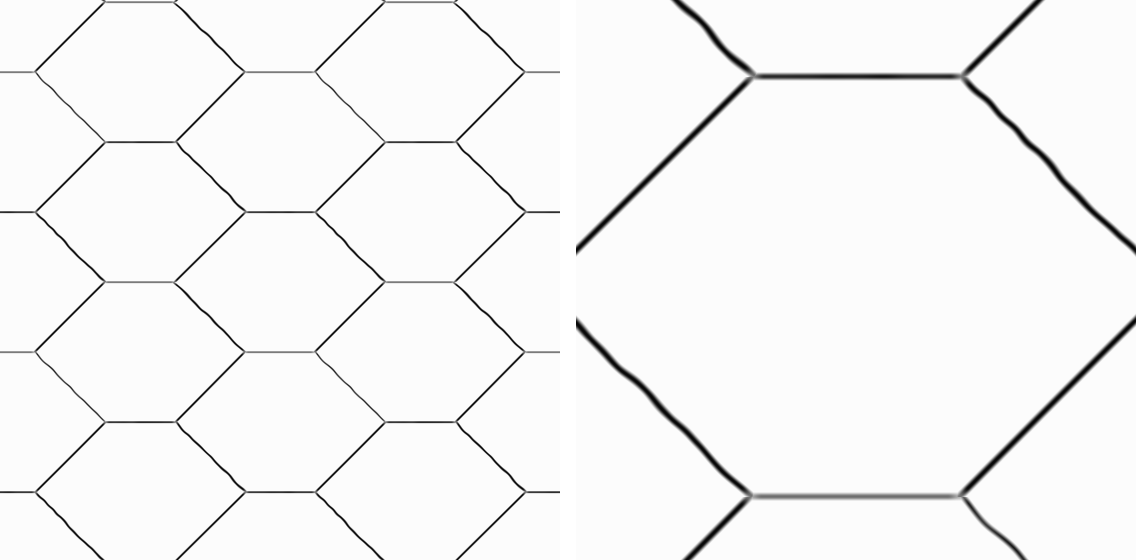
Left, the full canvas; right, a detail of the centre.
Write a WebGL 2 fragment shader that draws this pattern.

```glsl
#version 300 es
precision highp float;
// Wire mesh of wide hexagons, two columns by four rows, in thin ink on white.
// Each cell is folded to one quarter, where three segments give the outline;
// wrapped noise roughens the strokes and alternate rows differ in tone.
uniform vec2 u_resolution;
out vec4 fragColor;

float hash(vec2 cell) {
    vec3 v = fract(vec3(cell.xyx) * 0.1031);
    v += dot(v, v.yzx + 33.33);
    return fract((v.x + v.y) * v.z);
}

// Value noise that wraps after a whole number of lattice cells
float wrappedNoise(vec2 p, float period) {
    vec2 i = floor(p), f = fract(p);
    f = f * f * (3.0 - 2.0 * f);
    vec2 a = mod(i, period), b = mod(i + 1.0, period);
    return mix(mix(hash(a), hash(vec2(b.x, a.y)), f.x),
               mix(hash(vec2(a.x, b.y)), hash(b), f.x), f.y);
}

float segmentDistance(vec2 p, vec2 a, vec2 b) {
    vec2 pa = p - a, ba = b - a;
    return length(pa - ba * clamp(dot(pa, ba) / dot(ba, ba), 0.0, 1.0));
}

// Soft stroke coverage
float stroke(float dist, float halfWidth, float blur) {
    return 1.0 - smoothstep(halfWidth - blur, halfWidth + blur, dist);
}

void main() {
    // Grid units: one eighth of the canvas, rows counted downward
    vec2 uv = gl_FragCoord.xy / u_resolution;
    vec2 p = vec2(uv.x, 1.0 - uv.y) * 8.0 - vec2(0.0, 0.031);
    float blur = max(0.012, 6.0 / min(u_resolution.x, u_resolution.y));

    // Row pairs lean slightly left and right of each other
    p.x += 0.0085 * cos(1.570796 * (p.y - 0.5));

    // Slanted sides: falling ones wobble, every second falling band is thinner
    vec2 centered = vec2(mod(p.x, 4.0) - 2.0, mod(p.y + 1.0, 2.0) - 1.0);
    float falling = step(0.0, centered.x * centered.y);
    float thin = falling * step(abs(mod(p.y, 4.0) - 1.5), 0.5);
    float grain = wrappedNoise(p * 8.0, 32.0);

    // Quarter cell with corners at (0.5, 0) and (1.5, 1)
    vec2 q = abs(centered);
    vec2 innerCorner = vec2(0.5, 0.0), outerCorner = vec2(1.5, 1.0);
    float flatSide = min(segmentDistance(q, vec2(0.0), innerCorner),
                         segmentDistance(q, outerCorner, vec2(2.0, 1.0)));
    vec2 wobble = vec2(0.016, -0.016) * (grain - 0.5) * falling;
    float slantSide = segmentDistance(q + wobble, innerCorner, outerCorner);

    // Flat sides alternate in pairs of rows between grey and dark
    float darkRow = step(1.5, mod(floor(p.y + 0.5), 4.0));
    float flatInk = stroke(flatSide, 0.0125, blur)
                  * mix(0.58, 0.86 + 0.1 * grain, darkRow);
    float slantInk = stroke(slantSide, 0.0135 - 0.003 * thin, blur)
                   * mix(1.0, 0.78 + 0.2 * grain, thin);

    // Ink fades a little at the joints
    float joint = min(length(q - innerCorner), length(q - outerCorner));
    float ink = max(flatInk, slantInk) * mix(0.55, 1.0, smoothstep(0.0, 0.06, joint));

    vec3 paper = vec3(0.99), black = vec3(0.03);
    fragColor = vec4(mix(paper, black, ink), 1.0);
}
```
